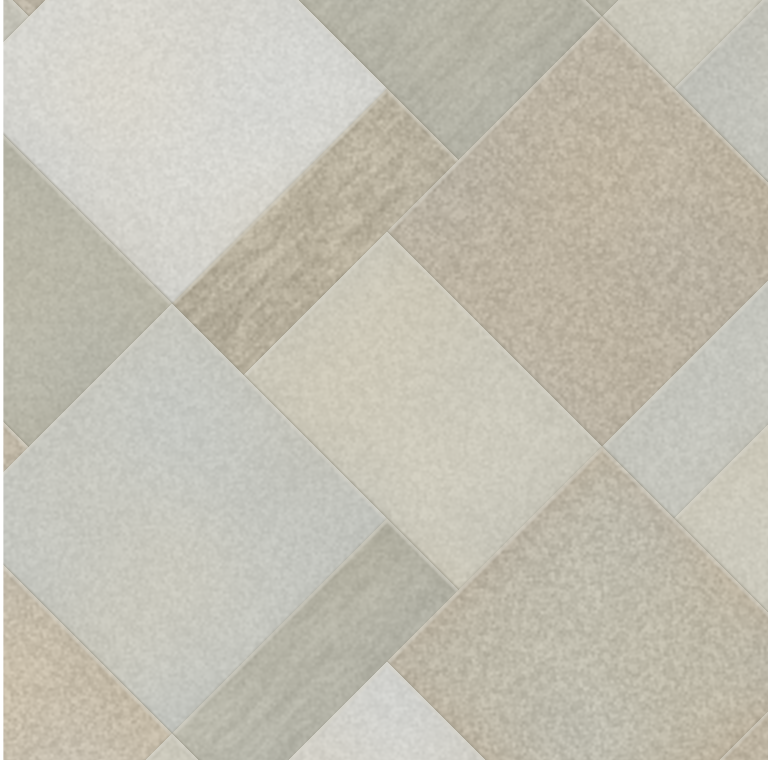
Give the GLSL for this texture, as a Shadertoy shader.

```glsl
const float UNIT = 0.1887;                 // module along a diagonal axis, canvas height = 1
const vec2  CORNER = vec2(-0.0567, 0.884); // left corner of the first square tile
const vec2  STEP_A = vec2(3.0, -3.0);      // lattice steps, in modules
const vec2  STEP_B = vec2(4.0, 2.0);
const float MARGIN = 0.0045;               // blank strip at the left side
const float SEAM_WIDTH = 0.012;
const float BEVEL_WIDTH = 0.030;
const float LINE_SOFTNESS = 0.034;
const float GRAIN_SCALE = 26.0;            // speckles per module
const float GRAIN_AMOUNT = 0.085;
const float STREAK_AMOUNT = 0.075;
const float CLOUD_AMOUNT = 0.035;
const vec3  SEAM = vec3(0.59, 0.58, 0.52);
const vec3  BEVEL = vec3(0.85, 0.84, 0.80);
const vec3  WARM = vec3(0.014, 0.0, -0.022);

const int CHALK = 0, MIST = 1, CREAM = 2, SAND = 3, TAUPE = 4, ASH = 5, BARK = 6, STONE = 7, CLAY = 8, MOSS = 9;
const vec3 TONES[10] = vec3[10](
    vec3(0.838, 0.834, 0.808), vec3(0.778, 0.780, 0.748), vec3(0.797, 0.785, 0.730),
    vec3(0.742, 0.708, 0.641), vec3(0.750, 0.737, 0.679), vec3(0.712, 0.706, 0.652),
    vec3(0.720, 0.690, 0.617), vec3(0.772, 0.768, 0.728), vec3(0.772, 0.737, 0.668),
    vec3(0.718, 0.712, 0.656));

// Tone per tile kind (square, strip, plank), then lattice column, then row
const int LAYOUT[27] = int[27](
    CREAM, CHALK, MIST,  CREAM, CHALK, MIST,  ASH, SAND, TAUPE,
    BARK, STONE, CLAY,   CREAM, BARK, ASH,    CREAM, MIST, SAND,
    SAND, MOSS, CLAY,    ASH, CREAM, CHALK,   STONE, CREAM, TAUPE);

float hash(vec2 p) {
    vec3 h = fract(p.xyx * 0.1031);
    h += dot(h, h.yzx + 33.33);
    return fract((h.x + h.y) * h.z);
}

float noise(vec2 p) {
    vec2 i = floor(p), f = fract(p);
    f = f * f * (3.0 - 2.0 * f);
    return mix(mix(hash(i), hash(i + vec2(1, 0)), f.x),
               mix(hash(i + vec2(0, 1)), hash(i + vec2(1, 1)), f.x), f.y);
}

float line(float dist, float width, float pixel) {
    float blur = 0.5 * max(pixel, LINE_SOFTNESS);
    return 1.0 - smoothstep(width - blur, width + blur, dist);
}

bool inside(vec2 p, vec2 size) {
    return all(greaterThanEqual(p, vec2(0))) && all(lessThan(p, size));
}

// Finds the tile under q: its kind, lattice cell, local position and size
void findTile(vec2 q, out int kind, out vec2 cell, out vec2 local, out vec2 size) {
    vec2 base = floor(vec2(q.x - 2.0 * q.y, 1.5 * (q.x + q.y)) / 9.0);
    kind = 0; cell = base; local = vec2(1.5); size = vec2(3);
    for (int i = 0; i < 4; i++) {
        vec2 candidate = base + vec2(i & 1, -(i >> 1));
        vec2 r = q - candidate.x * STEP_A - candidate.y * STEP_B;
        for (int k = 0; k < 3; k++) {
            vec2 extent = k == 0 ? vec2(3) : k == 1 ? vec2(1, 3) : vec2(3, 2);
            vec2 start = vec2(k == 0 ? 0 : k + 2, 0);
            if (inside(r - start, extent)) {
                kind = k; cell = candidate; local = r - start; size = extent;
            }
        }
    }
}

void mainImage(out vec4 fragColor, in vec2 fragCoord) {
    vec2 p = fragCoord / iResolution.y;
    vec2 d = p - CORNER;
    vec2 q = vec2(d.x - d.y, d.x + d.y) / UNIT;
    float pixel = 1.414 / (UNIT * iResolution.y);

    int kind;
    vec2 cell, local, size;
    findTile(q, kind, cell, local, size);
    vec2 opposite = size - local;
    float rim = min(min(local.x, local.y), min(opposite.x, opposite.y));

    // Base tone, browner at the rim of the taupe tiles
    ivec2 slot = ivec2(mod(cell + 1.0, 3.0));
    int tone = LAYOUT[kind * 9 + slot.y * 3 + slot.x];
    vec3 color = TONES[tone];
    if (tone == TAUPE) color = mix(color, TONES[SAND], exp(-rim * 3.0));
    vec2 seed = cell * 17.3 + float(kind) * 41.7 + 200.0;

    // Broad stains, warmer in places
    float cloud = noise(local * 0.8 + seed) * 0.7 + noise(local * 2.3 + seed) * 0.3 - 0.5;
    color += CLOUD_AMOUNT * cloud + WARM * (noise(local * 0.9 + seed + 60.0) - 0.5);

    // Fine speckle from two rotated layers, stronger on the brown tiles
    bool brown = tone == SAND || tone == TAUPE || tone == BARK || tone == CLAY;
    vec2 turned = mat2(0.8, 0.6, -0.6, 0.8) * q;
    float grain = noise(q * GRAIN_SCALE + 700.0) + noise(turned * GRAIN_SCALE * 1.25 + 900.0) - 1.0;
    color += 0.5 * grain * GRAIN_AMOUNT * (brown ? 1.6 : 0.9);

    // Streaks along the wooden tiles
    if (tone == ASH || tone == BARK) {
        float streak = noise(local * vec2(22.0, 4.0) + seed) * 0.6 + noise(local * vec2(9.0, 1.2) + seed) * 0.4;
        color += STREAK_AMOUNT * (streak - 0.5) * (tone == BARK ? 1.6 : 0.8);
    }

    // Worn rim, light bevel and dark seam
    color -= 0.015 * exp(-rim * 6.0);
    color = mix(color, BEVEL, 0.5 * line(min(local.x, opposite.y), BEVEL_WIDTH, pixel));
    color = mix(color, SEAM, 0.55 * line(local.y, SEAM_WIDTH, pixel));
    color = mix(color, SEAM, 0.25 * line(opposite.x, SEAM_WIDTH, pixel));

    // Blank margin
    float edge = 0.5 / iResolution.y;
    color = mix(vec3(1), color, smoothstep(MARGIN - edge, MARGIN + edge, p.x));
    fragColor = vec4(color, 1.0);
}
```
